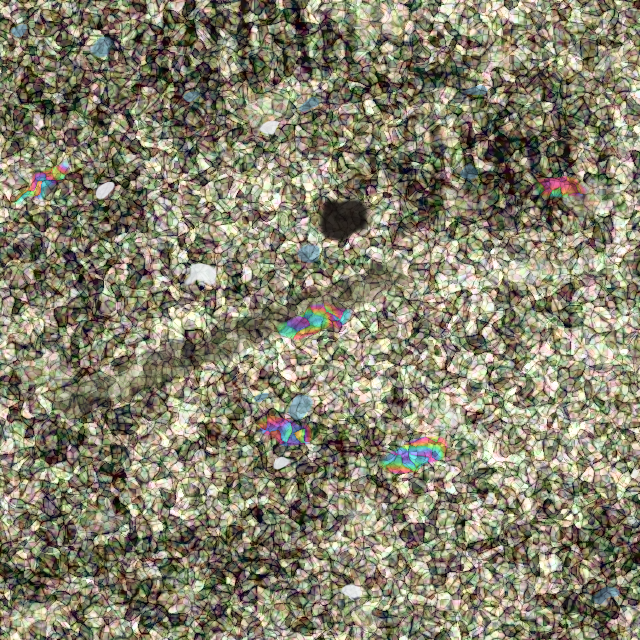
Reproduce this texture procedurally as a WebGL 1 fragment shader.

```glsl
precision highp float;
uniform vec2 u_resolution;

float hash(vec2 p) {
  return fract(sin(dot(p, vec2(127.1, 311.7))) * 43758.5453);
}

vec2 hash2(vec2 p) {
  return vec2(hash(p), hash(p + 19.3));
}

float noise(vec2 p) {
  vec2 i = floor(p);
  vec2 f = fract(p);
  f = f * f * (3.0 - 2.0 * f);
  float low = mix(hash(i), hash(i + vec2(1.0, 0.0)), f.x);
  float high = mix(hash(i + vec2(0.0, 1.0)), hash(i + 1.0), f.x);
  return mix(low, high, f.y);
}

float fbm(vec2 p) {
  float sum = 0.0;
  float weight = 0.5;
  for (int i = 0; i < 4; i++) {
    sum += weight * noise(p);
    p = p * 2.03 + 11.7;
    weight *= 0.5;
  }
  return sum / 0.9375;
}

// Crystal mosaic: cell id in xy, gap to the neighbouring crystal in z
vec3 crystals(vec2 p) {
  vec2 base = floor(p);
  vec2 id = base;
  float nearest = 8.0;
  float second = 8.0;
  for (int y = -1; y <= 1; y++) {
    for (int x = -1; x <= 1; x++) {
      vec2 cell = base + vec2(float(x), float(y));
      float d = length(cell + hash2(cell) - p);
      if (d < nearest) {
        second = nearest;
        nearest = d;
        id = cell;
      } else {
        second = min(second, d);
      }
    }
  }
  return vec3(id, second - nearest);
}

// Coverage of sparse, randomly turned blobs
float scatter(vec2 p, float grid, float chance, float radius, float stretch, float seed) {
  vec2 base = floor(p * grid);
  float cover = 0.0;
  for (int y = -1; y <= 1; y++) {
    for (int x = -1; x <= 1; x++) {
      vec2 cell = base + vec2(float(x), float(y));
      vec2 d = p - (cell + 0.2 + 0.6 * hash2(cell + seed)) / grid;
      float turn = hash(cell + seed + 5.1) * 0.9 - 0.2;
      d = vec2(d.x * cos(turn) + d.y * sin(turn), d.y * cos(turn) - d.x * sin(turn));
      d.x /= stretch;
      float r = radius * (0.6 + 0.7 * hash(cell + seed + 8.6));
      float keep = step(hash(cell + seed + 3.7), chance);
      cover = max(cover, keep * (1.0 - smoothstep(r * 0.8, r * 1.1, length(d))));
    }
  }
  return cover;
}

float band(vec2 p, vec2 a, vec2 b, float halfWidth) {
  vec2 along = b - a;
  float t = clamp(dot(p - a, along) / dot(along, along), 0.0, 1.0);
  float d = length(p - a - along * t);
  return 1.0 - smoothstep(halfWidth * 0.75, halfWidth * 1.15, d);
}

// Dark upright ribs fading out around a centre
float ribs(vec2 p, vec2 center, vec2 extent, float count) {
  float fade = 1.0 - smoothstep(0.5, 1.1, length((p - center) / extent));
  float wave = sin(6.2832 * count * (p.x + 0.12 * p.y) + 5.0 * noise(p * 9.0));
  return fade * smoothstep(-0.1, 0.8, wave);
}

vec3 blend(vec3 a, vec3 b, float from, float to, float t) {
  return mix(a, b, clamp((t - from) / (to - from), 0.0, 1.0));
}

vec3 mineral(float t) {
  vec3 c = blend(vec3(0.07, 0.06, 0.05), vec3(0.28, 0.26, 0.22), 0.02, 0.25, t);
  c = blend(c, vec3(0.40, 0.39, 0.29), 0.25, 0.38, t);
  c = blend(c, vec3(0.55, 0.52, 0.44), 0.38, 0.52, t);
  c = blend(c, vec3(0.63, 0.65, 0.50), 0.52, 0.62, t);
  c = blend(c, vec3(0.74, 0.71, 0.63), 0.62, 0.71, t);
  c = blend(c, vec3(0.90, 0.88, 0.77), 0.71, 0.86, t);
  return blend(c, vec3(1.0, 0.98, 0.93), 0.86, 1.05, t);
}

void main() {
  vec2 p = gl_FragCoord.xy / u_resolution.y;
  vec2 wobble = vec2(noise(p * 45.0), noise(p * 45.0 + 31.0)) - 0.5;
  vec2 ragged = p + 0.018 * wobble;

  // Grain brightness at three sizes, with dark seams
  vec3 coarse = crystals(p * 56.0 + wobble);
  vec3 fine = crystals(p * 112.0 + 40.0 + wobble);
  float grain = 0.42 * (hash(coarse.xy + 2.3) - 0.5) + 0.38 * (hash(fine.xy + 6.1) - 0.5);
  grain += 0.32 * (noise(p * 230.0) - 0.5);
  grain -= 0.28 * (1.0 - smoothstep(0.0, 0.28, coarse.z));
  grain -= 0.16 * (1.0 - smoothstep(0.0, 0.30, fine.z));

  // Pale clasts, dark shell fragments and ribs
  float clast = scatter(ragged, 8.0, 0.4, 0.022, 1.7, 13.0);
  float shell = band(ragged, vec2(0.11, 0.37), vec2(0.61, 0.57), 0.026);
  float rib = max(ribs(p, vec2(0.78, 0.74), vec2(0.28, 0.09), 19.0),
                  ribs(p, vec2(0.38, 0.95), vec2(0.26, 0.10), 24.0));
  float tone = 0.67 + grain * (1.0 - 0.35 * max(clast, shell));
  tone += 0.55 * (fbm(p * 7.0 + 3.0) - 0.5) + 0.09 * clast;
  tone -= shell * mix(0.06, 0.24, smoothstep(0.15, 0.45, p.x)) + 0.24 * rib;
  tone -= 0.12 * smoothstep(0.75, 1.0, p.y) * (1.0 - smoothstep(0.2, 0.6, p.x));
  vec3 color = mineral(tone);

  // Faint interference tints on the grains
  vec3 tint = vec3(noise(p * 120.0 + 7.0), noise(p * 120.0 + 57.0), noise(p * 120.0 + 93.0));
  color += 0.20 * (tint - 0.5) * (1.0 - 0.5 * shell);

  // Iridescent patches and small blue crystals
  float phase = 1.4 * noise(p * 28.0) + 0.5 * hash(coarse.xy + 9.0);
  vec3 spectrum = 0.62 + 0.36 * cos(6.2832 * (phase + vec3(0.0, 0.36, 0.64)));
  float iridescent = scatter(ragged, 5.0, 0.22, 0.018, 2.6, 27.0);
  color = mix(color, spectrum * (0.55 + 0.65 * tone), 0.72 * iridescent);
  float blue = scatter(ragged, 9.0, 0.13, 0.011, 1.4, 41.0);
  color = mix(color, vec3(0.45, 0.62, 0.72) * (0.6 + 0.6 * tone), 0.75 * blue);

  // Clear bright grains and opaque black ones
  float clear = scatter(ragged, 8.0, 0.12, 0.013, 1.3, 64.0);
  color = mix(color, vec3(0.94, 0.95, 0.97), 0.85 * clear);
  float opaque = scatter(ragged, 5.0, 0.2, 0.026, 1.3, 82.0);
  color = mix(color, vec3(0.08, 0.06, 0.05) + 0.06 * tone, 0.92 * opaque);

  gl_FragColor = vec4(clamp(color, 0.0, 1.0), 1.0);
}
```
